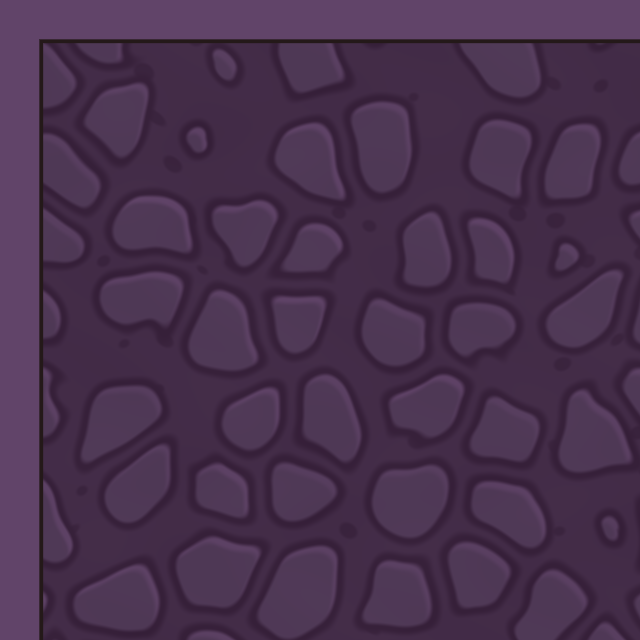
Write a WebGL 1 fragment shader that draws this texture.

```glsl
precision highp float;
// Purple cobbled floor: rounded stones with soft dark rims and lit upper-right
// edges, framed by a plain band along the left and top. Each stone is an inset
// Voronoi cell, smoothly cut by a wobbly blob and sometimes by a round notch.
uniform vec2 u_resolution;

const float CELL = 0.14;

vec2 hash2(vec2 c) {
  return fract(sin(vec2(dot(c, vec2(127.1, 311.7)), dot(c, vec2(269.5, 183.3)))) * 43758.5);
}

float smoothMax(float a, float b, float k) {
  float h = max(k - abs(a - b), 0.0) / k;
  return max(a, b) + h * h * k * 0.25;
}

vec2 stoneCentre(vec2 cell) {
  return (cell + 0.5 + 0.7 * (hash2(cell) - 0.5)) * CELL;
}

// x: signed distance to the stone's edge, y: random value of the stone
vec2 stoneField(vec2 p) {
  p += 0.007 * sin(p.yx * 27.0 + vec2(1.0, 4.0)) + 0.002 * sin(p.yx * 71.0);

  // nearest stone centre
  vec2 home = floor(p / CELL);
  vec2 nearest = home;
  float best = 9.0;
  for (int j = -1; j <= 1; j++) {
    for (int i = -1; i <= 1; i++) {
      vec2 cell = home + vec2(float(i), float(j));
      float dist = length(p - stoneCentre(cell));
      if (dist < best) { best = dist; nearest = cell; }
    }
  }
  vec2 centre = stoneCentre(nearest);
  vec2 q = p - centre;
  vec2 shape = hash2(nearest + 37.0);
  vec2 kind = hash2(nearest + 91.0);
  bool pebble = kind.x < 0.12;

  // wobbly blob, tiny for pebbles
  float angle = atan(q.y, q.x);
  float radius = pebble ? mix(0.012, 0.02, shape.x) : mix(0.06, 0.078, shape.x);
  radius *= 1.0 + 0.16 * sin(2.0 * angle + 6.28 * shape.y)
                + 0.09 * sin(3.0 * angle + 6.28 * kind.y);
  float d = length(q) - radius;

  // keep clear of the neighbouring cells
  for (int j = -2; j <= 2; j++) {
    for (int i = -2; i <= 2; i++) {
      if (i == 0 && j == 0) continue;
      vec2 other = stoneCentre(nearest + vec2(float(i), float(j)));
      float border = dot(0.5 * (centre + other) - p, normalize(other - centre));
      d = smoothMax(d, 0.019 - border, 0.02);
    }
  }

  // bean-shaped notch in some stones
  if (kind.x > 0.65) {
    float turn = 6.28 * shape.x + 3.0 * kind.y;
    float notch = 0.032 - length(q - 0.073 * vec2(cos(turn), sin(turn)));
    d = smoothMax(d, notch, 0.02);
  }
  return vec2(d, kind.y);
}

// scattered soft dark spots in the ground
float groundSpots(vec2 p) {
  vec2 g = p / 0.07 + 0.25 * sin(p.yx * 23.0);
  vec2 cell = floor(g);
  vec2 rnd = hash2(cell + 11.0);
  vec2 q = fract(g) - mix(vec2(0.3), vec2(0.7), hash2(cell + 53.0));
  q.y *= 1.2;
  float radius = mix(0.1, 0.23, rnd.y);
  return step(rnd.x, 0.27) * (1.0 - smoothstep(radius - 0.06, radius + 0.05, length(q)));
}

void main() {
  vec2 uv = gl_FragCoord.xy / u_resolution;
  vec3 ground = vec3(0.262, 0.172, 0.28);
  vec3 rim = vec3(0.213, 0.126, 0.225);
  vec3 stone = vec3(0.31, 0.222, 0.337);
  vec3 light = vec3(0.38, 0.265, 0.41);
  vec3 outline = vec3(0.14, 0.10, 0.10);

  vec2 field = stoneField(uv);
  float d = field.x;
  float inside = 1.0 - smoothstep(-0.004, 0.004, d);

  // ground with spots, then rims
  vec3 color = mix(ground, rim, 0.7 * groundSpots(uv));
  color = mix(color, rim, 1.0 - smoothstep(0.006, 0.018, d));

  // stone face with a crescent of light on its upper right
  float towardLight = stoneField(uv + vec2(0.007, 0.011)).x;
  float crescent = smoothstep(-0.004, 0.006, towardLight) * mix(0.4, 0.9, field.y);
  color = mix(color, mix(stone, light, crescent), inside);

  // faint painterly mottling
  color += 0.004 * sin(uv.x * 19.0 + 2.0 * sin(uv.y * 13.0)) * sin(uv.y * 23.0 + uv.x * 7.0);

  // plain band and dark line along the left and top
  float edge = min(uv.x, 1.0 - uv.y);
  color = mix(outline, color, smoothstep(0.0665, 0.0685, edge));
  color = mix(light, color, smoothstep(0.0605, 0.0625, edge));
  gl_FragColor = vec4(color, 1.0);
}
```
